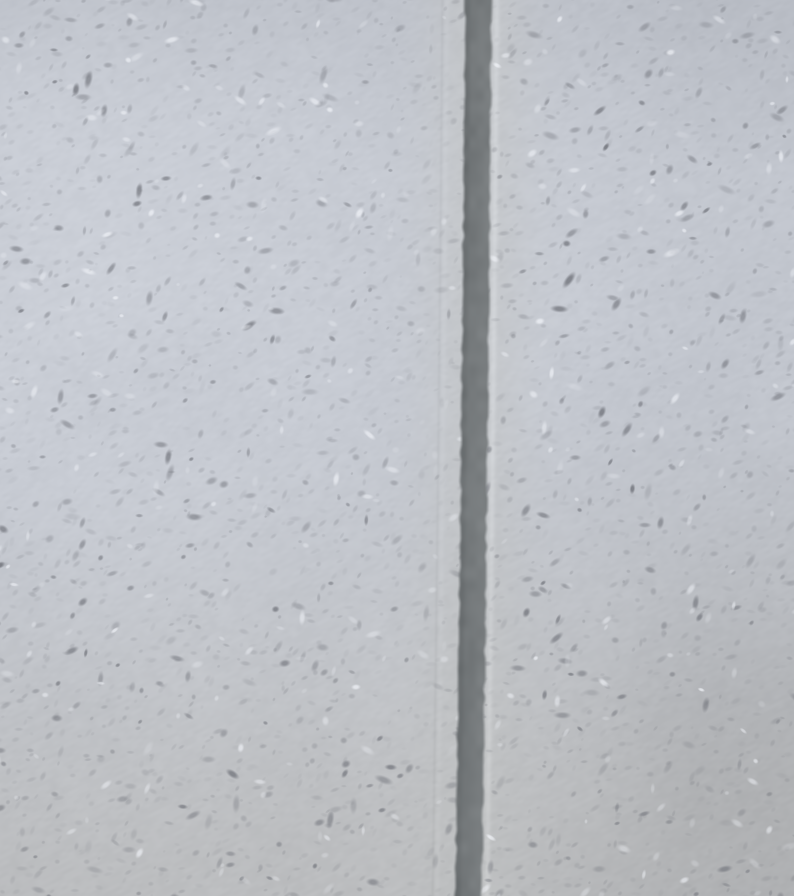
Reproduce this texture procedurally as a Shadertoy shader.

```glsl
// Pale speckled stone panels split by a dark, slightly leaning vertical joint.
// Soft gradients and noise tint the panels; jittered grids of rotated ellipses
// scatter dark and bright chips; distance to the joint shapes groove and rims.

const vec3 COOL_STONE = vec3(0.780, 0.796, 0.828);
const vec3 GREY_STONE = vec3(0.738, 0.744, 0.752);
const vec3 WARM_RIM = vec3(0.768, 0.776, 0.778);
const vec3 DARK_CHIP = vec3(0.43, 0.44, 0.47);
const vec3 BRIGHT_CHIP = vec3(0.94, 0.95, 0.97);
const vec3 GROOVE = vec3(0.455, 0.472, 0.480);
const float JOINT_BOTTOM = 0.5228;    // joint centre at the lower edge
const float JOINT_LEAN = 0.0145;
const float JOINT_BEND = -0.0035;
const float JOINT_HALF = 0.0148;
const float JOINT_SOFT = 0.0026;
const float CHIP_ANGLE = 0.45;        // mean chip direction in radians
const float GRAIN = 0.018;

float hash(vec2 p) {
    return fract(sin(dot(p, vec2(127.1, 311.7))) * 43758.5453);
}

float noise(vec2 p) {
    vec2 i = floor(p), f = fract(p);
    f = f * f * (3.0 - 2.0 * f);
    return mix(mix(hash(i), hash(i + vec2(1, 0)), f.x),
               mix(hash(i + vec2(0, 1)), hash(i + vec2(1, 1)), f.x), f.y);
}

mat2 turn(float a) {
    float c = cos(a), s = sin(a);
    return mat2(c, -s, s, c);
}

// Coverage of elongated chips, one possible chip per jittered cell.
float chips(vec2 p, float cell, float density, float size, float spread, float seed) {
    vec2 home = floor(p / cell);
    float cover = 0.0;
    for (int y = -1; y <= 1; y++)
    for (int x = -1; x <= 1; x++) {
        vec2 id = home + vec2(x, y);
        vec2 key = id + seed;
        if (hash(key + 5.3) > density) continue;
        vec2 centre = (id + vec2(hash(key + 11.7), hash(key + 23.1))) * cell;
        float angle = CHIP_ANGLE + spread * (hash(key + 31.9) - 0.5);
        float scale = size * mix(0.6, 1.3, hash(key + 47.3));
        float stretch = mix(1.1, 2.6, hash(key + 59.9));
        vec2 q = turn(angle) * (p - centre) / (scale * vec2(stretch, 1.0));
        float strength = mix(0.25, 1.0, pow(hash(key + 71.3), 1.6));
        cover = max(cover, strength * (1.0 - smoothstep(0.35, 1.45, length(q))));
    }
    return cover;
}

// Broad lighting of the panels.
vec3 panelColor(vec2 uv, vec2 p, float side) {
    float cool = smoothstep(0.0, 0.58, uv.y + 0.10 * (0.5 - uv.x));
    vec3 col = mix(GREY_STONE, COOL_STONE, cool);
    col -= 0.035 * smoothstep(0.78, 1.05, uv.y);
    col -= 0.022 * smoothstep(0.0, 0.30, side);
    col -= 0.028 * smoothstep(0.55, 1.0, uv.x) * (1.0 - smoothstep(0.1, 0.55, uv.y));
    col += 0.016 * exp(-12.0 * dot(uv - vec2(0.1, 0.82), uv - vec2(0.1, 0.82)));
    col += 0.014 * (noise(p * 9.0) - 0.5);
    return col;
}

void mainImage(out vec4 fragColor, in vec2 fragCoord) {
    vec2 uv = fragCoord / iResolution.xy;
    vec2 p = fragCoord / iResolution.y;
    float joint = JOINT_BOTTOM + JOINT_LEAN * uv.y + JOINT_BEND * uv.y * uv.y;
    float side = p.x - joint;
    float soft = max(JOINT_SOFT, 1.0 / iResolution.y);

    // Panels, with a warmer band beside the joint
    vec3 col = panelColor(uv, p, side);
    float band = exp(-pow(side / 0.055, 2.0));
    col = mix(col, WARM_RIM - 0.025 * (1.0 - uv.y), 0.65 * band);

    // Fine streaky grain along the chip direction
    vec2 grainP = turn(CHIP_ANGLE) * p;
    col += GRAIN * (noise(grainP * vec2(130.0, 260.0)) - 0.5);
    col += 0.5 * GRAIN * (noise(grainP * vec2(55.0, 120.0) + 40.0) - 0.5);

    // Scattered chips, thinner beside the joint on the left
    float clusters = mix(0.45, 1.0, noise(p * 13.0 + 7.0));
    float clear = 1.0 - 0.55 * exp(-pow((side + 0.045) / 0.035, 2.0));
    float faint = chips(p, 0.013, 0.42, 0.0022, 1.6, 13.0);
    float dark = chips(p, 0.023, 0.40, 0.0028, 2.2, 57.0);
    float bright = chips(p, 0.030, 0.30, 0.0027, 2.4, 91.0);
    col = mix(col, DARK_CHIP, 0.24 * faint * clear);
    col = mix(col, DARK_CHIP, 0.88 * dark * clusters * clear);
    col = mix(col, BRIGHT_CHIP, 0.75 * bright * clear);

    // Thin scored line on the left and pale rim on the right
    col -= 0.022 * exp(-pow((side + 0.040) / 0.0018, 2.0));
    col += 0.014 * exp(-pow((side + 0.035) / 0.003, 2.0));
    col += 0.045 * exp(-pow((side - 0.0205) / 0.0035, 2.0));

    // Groove with chipped edges and a darker left wall
    float ragged = 0.0022 * (noise(vec2(sign(side) * 9.0, p.y * 95.0)) - 0.5);
    float inside = 1.0 - smoothstep(-soft, soft, abs(side) - JOINT_HALF - ragged);
    vec3 groove = GROOVE + 0.035 * (noise(p * vec2(110.0, 75.0)) - 0.5);
    groove += 0.025 * (noise(p * vec2(20.0, 14.0)) - 0.5);
    groove -= 0.035 * exp(-pow((side + 0.012) / 0.004, 2.0));
    groove += 0.015 * smoothstep(-0.004, 0.010, side);
    col = mix(col, groove, inside);

    fragColor = vec4(clamp(col, 0.0, 1.0), 1.0);
}
```
